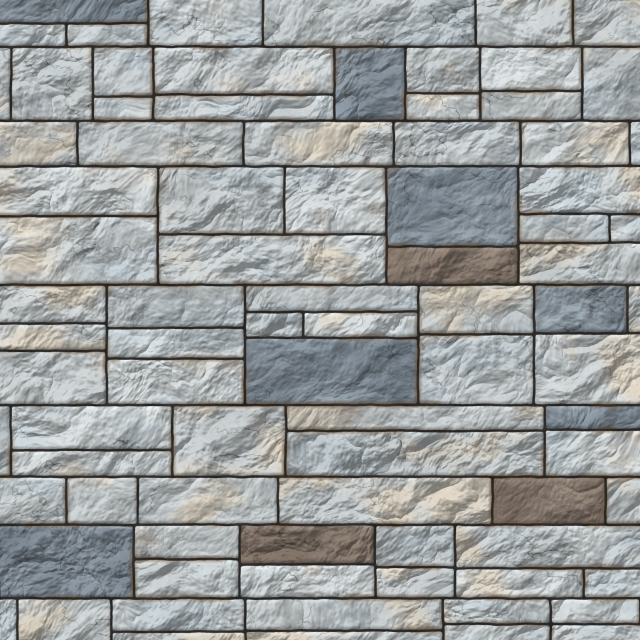
This texture is drawn by a Shadertoy shader. Its source:

```glsl
float hash(vec2 p) {
    return fract(sin(dot(p, vec2(127.1, 311.7))) * 43758.5453);
}

float noise(vec2 p) {
    vec2 i = floor(p), f = fract(p);
    f = f * f * (3.0 - 2.0 * f);
    return mix(mix(hash(i), hash(i + vec2(1, 0)), f.x),
               mix(hash(i + vec2(0, 1)), hash(i + vec2(1, 1)), f.x), f.y);
}

float fbm(vec2 p) {
    float sum = 0.0, amp = 0.5;
    for (int i = 0; i < 5; i++) {
        sum += amp * noise(p);
        p = mat2(1.6, 1.2, -1.2, 1.6) * p + 5.3;
        amp *= 0.5;
    }
    return sum;
}

// Height of the split stone face: broad swells and sharp creases
float relief(vec2 p) {
    p += 0.03 * vec2(noise(p * 17.0), noise(p * 17.0 + 7.0));
    float swell = fbm(p * vec2(10, 13));
    float crease = abs(fbm(mat2(0.8, -0.6, 0.6, 0.8) * p * vec2(13, 20)) - 0.48);
    return 0.013 * swell + 0.016 * crease;
}

// Split a course into stones; lo and hi return the corners of the one holding p
void findStone(vec2 p, out vec2 lo, out vec2 hi) {
    const float courses[10] = float[](-0.02, 0.065, 0.18, 0.255, 0.367,
                                      0.555, 0.74, 0.811, 0.927, 1.02);
    lo = vec2(-0.1, courses[0]);
    hi = vec2(1.1, courses[1]);
    for (int i = 0; i < 9; i++) {
        if (p.y > courses[i]) {
            lo.y = courses[i];
            hi.y = courses[i + 1];
        }
    }
    lo.x -= 0.2 * hash(lo.yy);
    hi.x += 0.2 * hash(hi.yy);
    for (int k = 0; k < 8; k++) {
        vec2 size = hi - lo, seed = lo + hi * 1.7 + float(k);
        float chance = hash(seed);
        bool across = size.x > 0.42;
        bool down = !across && (size.y > 0.13 || (size.y > 0.08 && chance < 0.45));
        if (!across && !down) {
            across = size.x > 0.22 && chance > 0.58;
            if (!across) break;
        }
        vec2 cut = mix(lo, hi, mix(0.32, 0.68, hash(seed + 3.1)));
        if (across) {
            if (p.x < cut.x) hi.x = cut.x; else lo.x = cut.x;
        } else {
            if (p.y < cut.y) hi.y = cut.y; else lo.y = cut.y;
        }
    }
}

void mainImage(out vec4 fragColor, in vec2 fragCoord) {
    vec2 p = fragCoord / iResolution.y;
    float pixel = 1.0 / iResolution.y;

    // Stone outline with slightly chipped edges
    vec2 chipped = p + 0.003 * (vec2(fbm(p * 45.0), fbm(p * 45.0 + 9.0)) - 0.5);
    vec2 lo, hi;
    findStone(chipped, lo, hi);
    vec2 id = lo + hi * 2.3;
    vec2 corner = abs(chipped - 0.5 * (lo + hi)) - 0.5 * (hi - lo) + 0.005;
    float inside = 0.005 - length(max(corner, 0.0)) - min(max(corner.x, corner.y), 0.0);

    // Colour of each stone, with a few brown and slate ones
    float kind = hash(id), stain = fbm(p * vec2(9, 13) + 40.0 * kind);
    vec3 color = vec3(0.70, 0.72, 0.725) + 0.07 * (hash(id + 4.0) - 0.5);
    color = mix(color, vec3(0.79, 0.71, 0.60), 0.5 * smoothstep(0.53, 0.75, stain));
    color = mix(color, vec3(0.62, 0.67, 0.70), 0.5 * smoothstep(0.45, 0.25, stain));
    if (kind < 0.06) color = mix(vec3(0.40, 0.35, 0.31), vec3(0.60, 0.55, 0.51), stain);
    if (kind > 0.95) color = mix(vec3(0.34, 0.38, 0.42), vec3(0.60, 0.64, 0.67), stain);

    // Light from the upper left on the rough face
    vec2 face = p + 20.0 * vec2(kind, hash(id + 8.0));
    float slope = (relief(face) - relief(face + vec2(-0.0013, 0.0022))) / 0.0025;
    float light = clamp(slope * mix(0.7, 1.3, hash(id + 2.0)), -0.32, 0.17);
    light += 0.06 * (noise(p * 260.0) - 0.5) + 0.16 * (fbm(face * 22.0) - 0.48);

    // Scattered dark crevices
    float crevice = smoothstep(0.022, 0.0, abs(fbm(face * vec2(16, 22) + 2.0) - 0.5));
    light -= 0.2 * crevice * smoothstep(0.5, 0.7, noise(face * 14.0));
    color *= 1.0 + light;

    // Bevels: bright upper rim, shaded lower and right rims, rusty traces
    color += 0.07 * smoothstep(0.010, 0.003, hi.y - chipped.y);
    color *= mix(0.68, 1.0, smoothstep(0.001, 0.009, chipped.y - lo.y));
    color *= mix(0.78, 1.0, smoothstep(0.001, 0.008, hi.x - chipped.x));
    float rust = smoothstep(0.008, 0.002, inside) * smoothstep(0.5, 0.7, noise(p * 18.0));
    color = mix(color, vec3(0.50, 0.41, 0.31), 0.5 * rust);

    // Dark open joints
    float stone = smoothstep(0.0007, 0.0007 + max(0.0024, 1.5 * pixel), inside);
    vec3 joint = vec3(0.17, 0.16, 0.15) + 0.06 * (noise(p * 60.0) - 0.5);
    fragColor = vec4(clamp(mix(joint, color, stone), 0.0, 1.0), 1.0);
}
```
